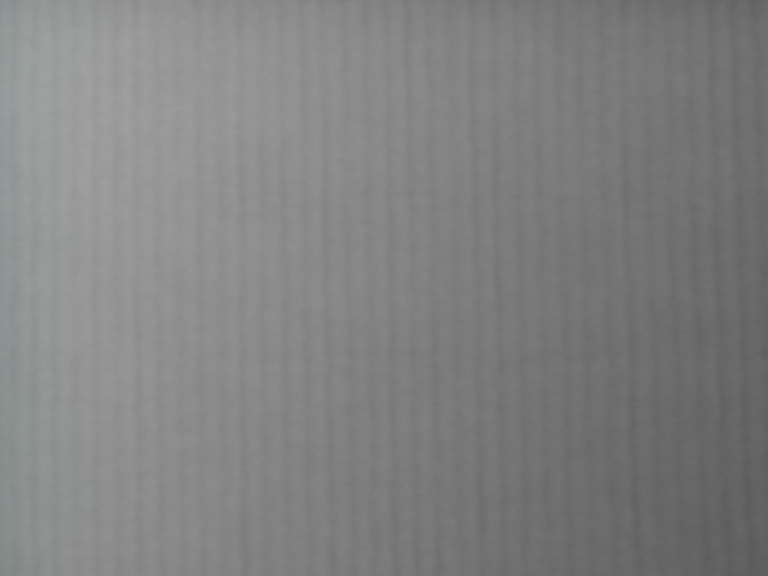
This texture is drawn by a Shadertoy shader. Its source:

```glsl
float hash(vec2 p) {
    vec3 q = fract(p.xyx * vec3(0.1031, 0.1030, 0.0973));
    q += dot(q, q.yzx + 33.33);
    return fract((q.x + q.y) * q.z);
}

// Smooth value noise from -1 to 1
float noise(vec2 p) {
    vec2 cell = floor(p);
    vec2 f = fract(p);
    f = f * f * (3.0 - 2.0 * f);
    float low = mix(hash(cell), hash(cell + vec2(1.0, 0.0)), f.x);
    float high = mix(hash(cell + vec2(0.0, 1.0)), hash(cell + 1.0), f.x);
    return 2.0 * mix(low, high, f.y) - 1.0;
}

float fractalNoise(vec2 p) {
    float sum = 0.0;
    float weight = 0.5;
    for (int octave = 0; octave < 3; octave++) {
        sum += weight * noise(p);
        p = p * 2.03 + 17.3;
        weight *= 0.5;
    }
    return sum;
}

float softLine(float offset, float width) {
    float t = offset / width;
    return exp(-t * t);
}

// Running rib count: ribs widen and lean slightly toward the right
float ribPhase(vec2 uv) {
    float x = uv.x + 0.026 * uv.x * (uv.y - 0.5);
    float wobble = 0.07 * noise(vec2(x * 9.0, uv.y * 5.0));
    wobble += 0.07 * noise(vec2(x * 40.0, uv.y * 38.0));
    return 37.6 * x - 1.7 * x * x + 0.33 + wobble;
}

// Soft dark valley beside a broad pale crest, fading in and out along each rib
float ribShade(float phase, float y) {
    float index = floor(phase + 0.5);
    float offset = phase - index;
    float depth = 0.7 + 0.6 * hash(vec2(index, 4.0));
    float fade = 1.0 + 0.45 * noise(vec2(index * 3.7, y * 7.0));
    fade += 0.40 * noise(vec2(index * 5.3, y * 30.0));
    float valley = softLine(offset, 0.20);
    float crest = 0.5 - 0.5 * cos(6.2832 * (offset - 0.10));
    return depth * (0.008 * crest - 0.010 * fade * valley);
}

// Light falling from the upper left, with dim left and top borders
float lighting(vec2 uv) {
    float light = 0.658 - 0.21 * uv.x - 0.085 * (1.0 - uv.y);
    light -= 0.050 * exp(-uv.x * 24.0);
    light -= 0.055 * exp(-(1.0 - uv.y) * 17.0);
    return light;
}

// Faint horizontal crease with a broken edge
float crease(vec2 uv, float height, float seed) {
    float bend = 0.006 * noise(vec2(uv.x * 6.0, seed));
    float strength = 0.5 + 0.5 * noise(vec2(uv.x * 11.0, seed + 5.0));
    return strength * softLine(uv.y - height - bend, 0.008);
}

// Uneven pulp: broad clouds, short flat fibres and fine grain
float paper(vec2 p) {
    float clouds = 0.008 * fractalNoise(p * vec2(9.0, 14.0));
    float fibres = 0.010 * fractalNoise(p * vec2(38.0, 75.0) + 7.0);
    float grain = 0.005 * noise(p * vec2(130.0, 170.0) + 3.0);
    return clouds + fibres + grain;
}

void mainImage(out vec4 fragColor, in vec2 fragCoord) {
    vec2 uv = fragCoord / iResolution.xy;
    vec2 p = fragCoord / iResolution.y;

    // Ribbed relief under the light
    float shade = lighting(uv) + ribShade(ribPhase(uv), uv.y);

    // Paper mottling and wear
    shade += paper(p);
    shade -= 0.007 * crease(uv, 0.385, 2.0);
    shade -= 0.006 * crease(uv, 0.660, 9.0);

    // Near-neutral tint drifting between warm and green, cooler at the left
    float drift = 0.004 * fractalNoise(p * vec2(14.0, 7.0) + 31.0);
    vec3 tint = vec3(-0.001, 0.002, -0.002) + drift * vec3(1.0, -0.6, 0.3);
    tint += vec3(-0.025, 0.008, 0.006) * exp(-uv.x * 22.0);
    fragColor = vec4(clamp(shade + tint, 0.0, 1.0), 1.0);
}
```
